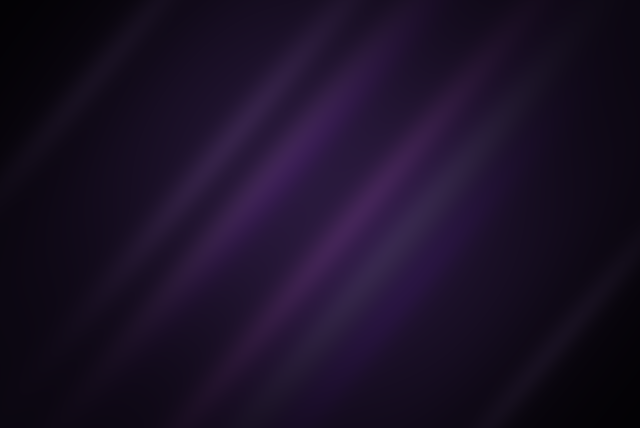
A Shadertoy shader for this background:

```glsl
// Soft diagonal light streaks over a dark violet haze.
// A Gaussian glow fills the centre; each streak is an anisotropic Gaussian in
// axes turned along the light, with faint stretched gradient noise as fibres.

const vec2 ALONG = vec2(0.639, 0.769);         // direction of the streaks
const vec2 ACROSS = vec2(0.769, -0.639);       // perpendicular to them

const vec3 EDGE_COLOR = vec3(0.038, 0.022, 0.058);
const vec3 GLOW_COLOR = vec3(0.122, 0.075, 0.178);
const vec2 GLOW_CENTER = vec2(0.02, 0.04);
const float GLOW_SPREAD = 0.24;                // squared radius of the haze
const vec2 SHADE_RANGE = vec2(0.42, 0.92);     // darkening across the streaks
const float SHADE_DEPTH = 0.72;

const vec2 FIBRE_SCALE = vec2(22.0, 1.6);      // across, along
const float FIBRE_AMOUNT = 0.10;

const int STREAK_COUNT = 9;

// Offset across, centre along, width, length (units of canvas height)
const vec4 STREAK_SHAPE[STREAK_COUNT] = vec4[](
    vec4(-0.607, -0.08, 0.026, 0.30),
    vec4(-0.272,  0.00, 0.027, 0.33),
    vec4(-0.155, -0.04, 0.027, 0.36),
    vec4(-0.115,  0.08, 0.030, 0.32),
    vec4( 0.068,  0.02, 0.029, 0.40),
    vec4( 0.120,  0.05, 0.045, 0.40),
    vec4( 0.185,  0.06, 0.033, 0.38),
    vec4( 0.270, -0.02, 0.036, 0.32),
    vec4( 0.620,  0.12, 0.024, 0.30)
);

// Light added at the heart of each streak
const vec3 STREAK_COLOR[STREAK_COUNT] = vec3[](
    vec3(0.044, 0.034, 0.054),
    vec3(0.078, 0.054, 0.090),
    vec3(0.078, 0.048, 0.080),
    vec3(0.042, 0.005, 0.066),
    vec3(0.092, 0.045, 0.086),
    vec3(0.024, 0.004, 0.040),
    vec3(0.064, 0.068, 0.074),
    vec3(0.034, 0.004, 0.068),
    vec3(0.046, 0.036, 0.056)
);

// Pseudo-random unit gradient for a lattice cell
vec2 cellGradient(vec2 cell) {
    float angle = 6.2832 * fract(sin(dot(cell, vec2(127.1, 311.7))) * 43758.5);
    return vec2(cos(angle), sin(angle));
}

float gradientNoise(vec2 p) {
    vec2 cell = floor(p);
    vec2 f = p - cell;
    vec2 u = f * f * f * (f * (f * 6.0 - 15.0) + 10.0);
    vec2 e = vec2(0.0, 1.0);
    float low = mix(dot(cellGradient(cell), f),
                    dot(cellGradient(cell + e.yx), f - e.yx), u.x);
    float high = mix(dot(cellGradient(cell + e), f - e),
                     dot(cellGradient(cell + e.yy), f - e.yy), u.x);
    return mix(low, high, u.y);
}

// Central glow over a base that darkens toward two opposite corners
vec3 haze(vec2 p, float across) {
    vec2 d = p - GLOW_CENTER;
    float glow = exp(-dot(d, d) / GLOW_SPREAD);
    float shade = 1.0 - SHADE_DEPTH * smoothstep(SHADE_RANGE.x, SHADE_RANGE.y, abs(across));
    return (EDGE_COLOR + GLOW_COLOR * glow) * shade;
}

// Sum of all streaks; q holds the across and along coordinates
vec3 streaks(vec2 q) {
    vec3 light = vec3(0.0);
    for (int i = 0; i < STREAK_COUNT; i++) {
        vec4 shape = STREAK_SHAPE[i];
        vec2 d = (q - shape.xy) / shape.zw;
        light += STREAK_COLOR[i] * exp(-0.5 * dot(d, d));
    }
    return light;
}

void mainImage(out vec4 fragColor, in vec2 fragCoord) {
    vec2 p = (fragCoord - 0.5 * iResolution.xy) / iResolution.y;
    vec2 q = vec2(dot(p, ACROSS), dot(p, ALONG));

    float fibre = 1.0 + FIBRE_AMOUNT * gradientNoise(q * FIBRE_SCALE);
    vec3 color = haze(p, q.x) + streaks(q) * fibre;

    fragColor = vec4(color, 1.0);
}
```
